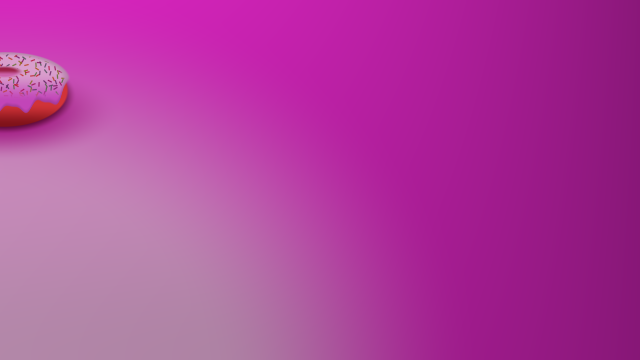
Give the GLSL for this background, as a Shadertoy shader.

```glsl
// A magenta studio backdrop with a pale pool of light at the lower left,
// and an iced ring cake cut by the left edge. Smooth radial gradients make the
// backdrop; ellipse distances and hashed cells make the cake and its sprinkles.

float hash(vec2 cell) {
    return fract(sin(dot(cell, vec2(127.1, 311.7))) * 43758.55);
}

// Approximate signed distance to an axis-aligned ellipse
float ellipse(vec2 p, vec2 center, vec2 radius) {
    return (length((p - center) / radius) - 1.0) * min(radius.x, radius.y);
}

float capsule(vec2 p, float angle, float halfLength, float radius) {
    float c = cos(angle), s = sin(angle);
    p = vec2(c * p.x + s * p.y, c * p.y - s * p.x);
    p.x -= clamp(p.x, -halfLength, halfLength);
    return length(p) - radius;
}

float cover(float dist, float blur) {
    return 1.0 - smoothstep(-blur, blur, dist);
}

vec3 backdrop(vec2 p) {
    float falloff = 0.84 - 0.095 * p.x * p.x;
    falloff -= 0.2 * (1.0 - p.y) * (1.0 - p.x / 1.9);
    vec3 magenta = falloff * vec3(1.0, 0.17, 0.88);

    vec3 pale = mix(vec3(0.70, 0.53, 0.66), vec3(0.78, 0.54, 0.73),
                    smoothstep(0.0, 0.55, p.y));
    pale -= 0.03 * p.x;

    // The pool's rim is tighter toward the top than toward the right
    vec2 fromPool = p - vec2(0.0, -0.11);
    float reach = length(fromPool);
    float upward = fromPool.y / reach;
    float rimEnd = mix(1.36, 1.17, upward * upward);
    return mix(pale, magenta, smoothstep(0.58, rimEnd, reach));
}

vec3 sprinkleColor(float pick) {
    vec3 tint = 0.5 + 0.5 * cos(6.283 * (pick + vec3(0.0, 0.33, 0.67)));
    return mix(vec3(0.65, 0.08, 0.16), tint * vec3(0.8, 0.65, 0.5), 0.6);
}

// Jittered capsules, one per cell, flattened by the viewing angle
vec3 addSprinkles(vec3 color, vec2 p, float mask, float pixel) {
    vec2 cellSize = vec2(0.015, 0.011);
    vec2 grid = p / cellSize;
    vec2 home = floor(grid);
    for (int j = -1; j <= 1; j++) {
        for (int i = -1; i <= 1; i++) {
            vec2 cell = home + vec2(i, j);
            float seed = hash(cell);
            vec2 jitter = vec2(seed, hash(cell + 17.0));
            vec2 offset = (grid - cell - jitter) * cellSize;
            float dist = capsule(offset, 6.283 * hash(cell + 5.0), 0.0045, 0.0015);
            float shown = step(0.2, hash(cell + 31.0)) * mask;
            color = mix(color, sprinkleColor(seed), 0.9 * shown * cover(dist, pixel));
        }
    }
    return color;
}

vec3 addCake(vec3 color, vec2 p, float pixel) {
    // Soft shadow, then a dark contact line
    float shadow = ellipse(p, vec2(0.0, 0.685), vec2(0.215, 0.085));
    color = mix(color, vec3(0.62, 0.07, 0.49), 0.85 * cover(shadow, 0.05));
    float contact = ellipse(p, vec2(0.01, 0.735), vec2(0.18, 0.096));
    color = mix(color, vec3(0.32, 0.03, 0.17), 0.85 * cover(contact, 0.012));

    // Dough
    float body = ellipse(p, vec2(0.01, 0.748), vec2(0.178, 0.1));
    vec3 dough = mix(vec3(0.50, 0.07, 0.10), vec3(0.82, 0.20, 0.22),
                     smoothstep(0.65, 0.715, p.y + 0.1 * p.x * p.x));
    color = mix(color, dough, cover(body, pixel));

    // Icing, with a wavy dripping lower edge
    float drip = 0.011 * sin(p.x * 78.0 - 7.0) + 0.004 * sin(p.x * 145.0);
    float lower = 1.0 - smoothstep(0.73, 0.79, p.y);
    float icing = ellipse(p, vec2(0.015, 0.776), vec2(0.178, 0.079)) + drip * lower;
    vec3 glaze = mix(vec3(0.76, 0.27, 0.72), vec3(0.85, 0.62, 0.80),
                     smoothstep(0.715, 0.80, p.y));
    glaze *= 1.0 - 0.15 * smoothstep(-0.012, 0.0, icing);
    color = mix(color, glaze, cover(icing, pixel));

    // Center hole with a lit front lip
    float hole = ellipse(p, vec2(0.012, 0.800), vec2(0.042, 0.014));
    vec3 well = mix(vec3(0.80, 0.38, 0.66), vec3(0.60, 0.13, 0.28),
                    smoothstep(0.792, 0.806, p.y));
    color = mix(color, well, cover(hole, 2.0 * pixel));

    float topping = cover(icing + 0.006, pixel) * (1.0 - cover(hole - 0.002, pixel));
    topping *= smoothstep(0.725, 0.755, p.y);
    return addSprinkles(color, p, topping, pixel);
}

void mainImage(out vec4 fragColor, in vec2 fragCoord) {
    vec2 p = fragCoord / iResolution.y;
    float pixel = 0.8 / iResolution.y;
    vec3 color = addCake(backdrop(p), p, pixel);
    fragColor = vec4(color, 1.0);
}
```
